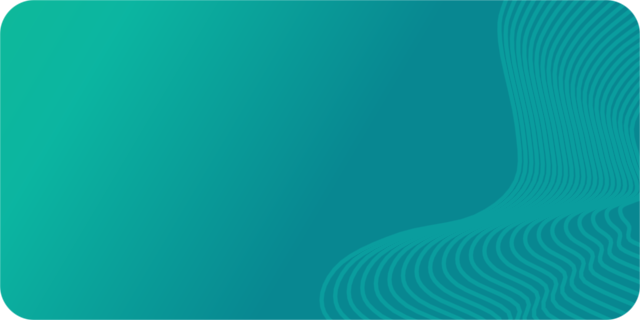
This background is drawn by a Shadertoy shader. Its source:

```glsl
// Teal diagonal gradient card with a fan of flowing contour lines on the right.
#define LINE_COUNT 23
#define LINE_HALF_WIDTH 0.0066
#define CURVE_STEPS 5
#define CORNER_RADIUS 0.108
#define GRADIENT_DIR vec2(0.86, -0.51)
#define MINT vec3(0.055, 0.725, 0.605)
#define AQUA vec3(0.045, 0.71, 0.63)
#define DEEP_TEAL vec3(0.031, 0.53, 0.569)
#define LINE_COLOR vec3(0.04, 0.615, 0.62)

const int KNOTS = 13;

// Knots of the first and last contour, in units of the canvas height
const vec2 OUTER[KNOTS] = vec2[KNOTS](
    vec2(1.680, 1.182), vec2(1.581, 1.000), vec2(1.563, 0.870),
    vec2(1.615, 0.609), vec2(1.612, 0.435), vec2(1.484, 0.323),
    vec2(1.250, 0.268), vec2(1.068, 0.180), vec2(1.005, 0.062),
    vec2(1.073, -0.036), vec2(1.328, -0.161), vec2(1.344, -0.320),
    vec2(1.823, -0.563));
const vec2 INNER[KNOTS] = vec2[KNOTS](
    vec2(2.266, 0.831), vec2(2.083, 0.753), vec2(1.979, 0.622),
    vec2(1.995, 0.505), vec2(2.029, 0.417), vec2(2.016, 0.388),
    vec2(1.979, 0.372), vec2(1.948, 0.359), vec2(1.938, 0.344),
    vec2(1.945, 0.320), vec2(1.966, 0.292), vec2(1.969, 0.250),
    vec2(2.044, 0.219));

vec2 knot(int i, float blend) {
    int j = clamp(i, 0, KNOTS - 1);
    return mix(OUTER[j], INNER[j], blend);
}

float segmentDistance(vec2 p, vec2 a, vec2 b) {
    vec2 pa = p - a, ba = b - a;
    float h = clamp(dot(pa, ba) / max(dot(ba, ba), 1e-8), 0.0, 1.0);
    return length(pa - ba * h);
}

vec2 catmullRom(vec2 a, vec2 b, vec2 c, vec2 d, float t) {
    return b + 0.5 * t * (c - a + t * (2.0 * a - 5.0 * b + 4.0 * c - d
             + t * (3.0 * (b - c) + d - a)));
}

// Distance to one contour of the family
float contourDistance(vec2 p, float blend) {
    float nearest = 1.0;
    for (int i = 0; i < KNOTS - 1; i++) {
        vec2 b = knot(i, blend), c = knot(i + 1, blend);
        // Skip spans too far away to matter
        if (length(p - 0.5 * (b + c)) > length(c - b) + 0.04) continue;
        vec2 a = knot(i - 1, blend), d = knot(i + 2, blend);
        vec2 previous = b;
        for (int s = 1; s <= CURVE_STEPS; s++) {
            vec2 next = catmullRom(a, b, c, d, float(s) / float(CURVE_STEPS));
            nearest = min(nearest, segmentDistance(p, previous, next));
            previous = next;
        }
    }
    return nearest;
}

float roundedBox(vec2 p, vec2 halfSize, float radius) {
    vec2 q = abs(p) - halfSize + radius;
    return length(max(q, 0.0)) + min(max(q.x, q.y), 0.0) - radius;
}

void mainImage(out vec4 fragColor, in vec2 fragCoord) {
    vec2 size = vec2(iResolution.x / iResolution.y, 1.0);
    vec2 uv = fragCoord / iResolution.y;
    float pixel = 1.0 / iResolution.y;

    // Keep the layout fitted to a two-to-one canvas
    vec2 p = vec2(uv.x * 2.0 / size.x, uv.y);

    // Diagonal gradient with three stops
    float along = dot(p - vec2(0.0, 1.0), GRADIENT_DIR);
    vec3 color = mix(MINT, AQUA, clamp(along / 0.36, 0.0, 1.0));
    color = mix(color, DEEP_TEAL, clamp((along - 0.36) / 0.84, 0.0, 1.0));

    // Contour lines, blended from the outer to the inner curve
    float nearest = 1.0;
    if (p.x > 0.97 && (p.x > 1.53 || p.y < 0.4)) {
        for (int k = 0; k < LINE_COUNT; k++) {
            float blend = float(k) / float(LINE_COUNT - 1);
            nearest = min(nearest, contourDistance(p, blend));
        }
    }
    float line = smoothstep(pixel, -pixel, nearest - LINE_HALF_WIDTH);
    color = mix(color, LINE_COLOR, line);

    // White outside the rounded corners
    float card = roundedBox(uv - 0.5 * size, 0.5 * size, CORNER_RADIUS);
    color = mix(color, vec3(1.0), smoothstep(-pixel, pixel, card));
    fragColor = vec4(color, 1.0);
}
```
